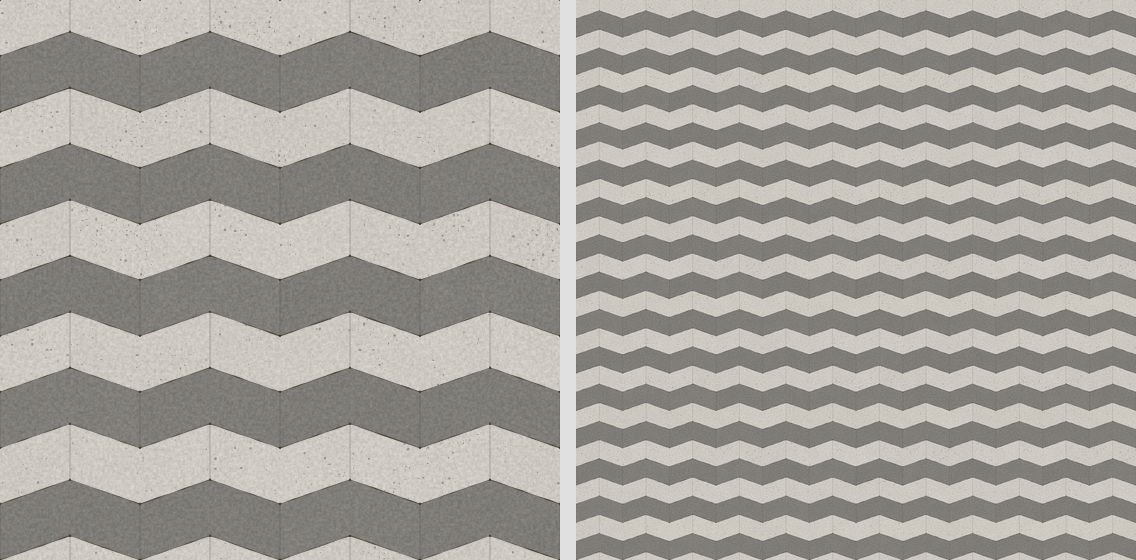
Left: one tile. Right: repeated 3 by 3.
This pattern is drawn by a WebGL 2 fragment shader. Its source:

```glsl
#version 300 es
precision highp float;
// Zigzag paving: alternating pale and dark chevron stone tiles with pits, grain and thin joints.

uniform vec2 u_resolution;
out vec4 fragColor;

// Integer hash giving three values in 0..1
vec3 hash3(vec3 seed) {
    uvec3 h = uvec3(seed) * 1664525u + 1013904223u;
    h.x += h.y * h.z; h.y += h.z * h.x; h.z += h.x * h.y;
    h ^= h >> 16u;
    h.x += h.y * h.z; h.y += h.z * h.x; h.z += h.x * h.y;
    return vec3(h >> 8u) / 16777216.0;
}

float cornerSlope(vec2 corner, vec2 offset, float period) {
    float angle = 6.28318 * hash3(vec3(mod(corner, period), period)).x;
    return dot(vec2(cos(angle), sin(angle)), offset);
}

// Gradient noise that wraps over the unit square
float gradientNoise(vec2 uv, float period) {
    vec2 p = uv * period, cell = floor(p), f = p - cell;
    vec2 w = f * f * f * (f * (f * 6.0 - 15.0) + 10.0);
    vec2 e = vec2(1.0, 0.0);
    float low = mix(cornerSlope(cell, f, period),
                    cornerSlope(cell + e.xy, f - e.xy, period), w.x);
    float high = mix(cornerSlope(cell + e.yx, f - e.yx, period),
                     cornerSlope(cell + e.xx, f - e.xx, period), w.x);
    return mix(low, high, w.y);
}

// Irregular specks, at most one per grid cell
float specks(vec2 uv, float grid, float density, float pixel) {
    vec2 cell = floor(uv * grid);
    vec3 r = hash3(vec3(cell, grid));
    float present = step(hash3(vec3(cell, grid + 1.0)).x, density);
    vec2 d = fract(uv * grid) - (0.3 + 0.4 * r.xy);
    d *= mix(vec2(0.8, 1.3), vec2(1.3, 0.8), r.y);
    float radius = mix(0.07, 0.29, r.z * r.z * r.z);
    float wobble = 0.1 * gradientNoise(uv, 300.0);
    return present * clamp((radius - length(d) + wobble) / (grid * pixel) + 0.5, 0.0, 1.0);
}

float lineCoverage(float dist, float halfWidth, float pixel) {
    return clamp((halfWidth - dist) / pixel + 0.5, 0.0, 1.0);
}

void main() {
    vec2 uv = gl_FragCoord.xy / u_resolution;
    float pixel = 1.0 / min(u_resolution.x, u_resolution.y);

    // Four zigzags across, ten bands up: even bands dark, odd bands pale
    float zigzag = 1.0 - abs(2.0 * fract(uv.x * 4.0) - 1.0);
    float band = (uv.y - 0.0434 * zigzag) * 10.0;
    float bandDist = (abs(fract(band * 0.5 + 0.25) - 0.5) - 0.25) * 0.189;
    float pale = clamp(bandDist / pixel + 0.5, 0.0, 1.0);

    // Dark tiles meet in the valleys, pale tiles at the peaks
    float column = uv.x * 4.0 + 0.5 * step(0.0, bandDist);
    float seamDist = abs(fract(column + 0.5) - 0.5) / 4.0;
    vec3 tile = hash3(vec3(mod(floor(column), 4.0), mod(floor(band), 10.0), 7.0));

    // Stone colour with fine grain and slight tone change per tile
    float grain = 0.065 * gradientNoise(uv, 230.0) + 0.045 * gradientNoise(uv, 120.0)
                + 0.012 * gradientNoise(uv, 16.0) + 0.012 * (tile.x - 0.5);
    vec3 color = mix(vec3(0.497, 0.488, 0.466), vec3(0.803, 0.789, 0.762), pale);
    color += grain * mix(0.9, 1.0, pale);

    // Clustered dark pits in pale stone, sparse light flecks in dark stone
    float cluster = smoothstep(-0.15, 0.55, gradientNoise(uv, 11.0));
    float density = 0.025 + cluster * mix(0.15, 0.55, tile.y * tile.y);
    float pits = max(specks(uv, 113.0, density, pixel),
                     0.75 * specks(uv, 190.0, density * 0.5, pixel));
    color = mix(color, vec3(0.51, 0.505, 0.475), 0.75 * pits * pale);
    float flecks = specks(uv, 170.0, 0.09 + 0.1 * tile.z, pixel);
    color = mix(color, vec3(0.61, 0.605, 0.58), 0.38 * flecks * (1.0 - pale));

    // Faint upright seams
    vec3 seamColor = mix(vec3(0.36, 0.35, 0.33), vec3(0.5, 0.48, 0.45), pale);
    color = mix(color, seamColor, 0.75 * lineCoverage(seamDist, 0.0006, pixel));

    // Brown zigzag joints of uneven depth
    float wear = gradientNoise(uv, 34.0);
    float joint = lineCoverage(abs(bandDist), 0.0008 + 0.0007 * wear, pixel);
    color = mix(color, vec3(0.27, 0.24, 0.20), joint * clamp(0.65 + 0.7 * wear, 0.25, 0.95));

    // Small dark gaps where seams meet the joints
    float cornerX = abs(fract(uv.x * 8.0 + 0.5) - 0.5) / 8.0;
    float corner = lineCoverage(cornerX + abs(bandDist), 0.0027, pixel);
    color = mix(color, vec3(0.21, 0.19, 0.16), 0.8 * corner);

    fragColor = vec4(color, 1.0);
}
```
